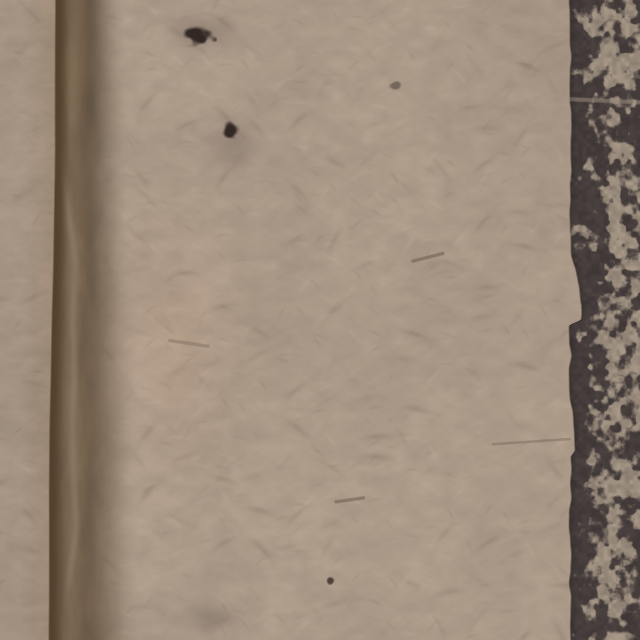
This texture is drawn by a WebGL 2 fragment shader. Its source:

```glsl
#version 300 es
precision highp float;
// Aged paper leaf between a shadowed book gutter and a mottled dark cover edge.
uniform vec2 u_resolution;
out vec4 fragColor;

const vec3 PAPER = vec3(0.672, 0.602, 0.535);
const vec3 GUTTER = vec3(0.405, 0.340, 0.268);
const vec3 FOLD_BROWN = vec3(0.315, 0.235, 0.160);
const vec3 COVER_DARK = vec3(0.270, 0.238, 0.232);
const vec3 COVER_LIGHT = vec3(0.600, 0.545, 0.485);
const vec3 INK = vec3(0.150, 0.115, 0.105);
const vec3 FIBRE = vec3(0.440, 0.370, 0.315);

float hash(vec2 p) {
  return fract(sin(dot(p, vec2(127.1, 311.7))) * 43758.5453);
}

float noise(vec2 p) {
  vec2 i = floor(p), f = fract(p);
  f = f * f * (3.0 - 2.0 * f);
  return mix(mix(hash(i), hash(i + vec2(1, 0)), f.x),
             mix(hash(i + vec2(0, 1)), hash(i + vec2(1, 1)), f.x), f.y);
}

float fbm(vec2 p) {
  float sum = 0.0, amp = 0.533;
  for (int i = 0; i < 4; i++) {
    sum += amp * noise(p);
    p = p * 2.03 + 17.3;
    amp *= 0.5;
  }
  return sum;
}

// Rough-edged elliptical spot
float spot(vec2 p, vec2 centre, vec2 radius, float rough) {
  float d = length((p - centre) / radius) + rough * (noise(p * 95.0) - 0.5);
  return 1.0 - smoothstep(0.55, 1.25, d);
}

// Soft round stain
float stain(vec2 p, vec2 centre, vec2 radius) {
  vec2 q = (p - centre) / radius;
  return exp(-dot(q, q));
}

// Thin stroke from a to b
float stroke(vec2 p, vec2 a, vec2 b, float width) {
  vec2 ab = b - a;
  float t = clamp(dot(p - a, ab) / dot(ab, ab), 0.0, 1.0);
  return 1.0 - smoothstep(0.3 * width, width, length(p - a - ab * t));
}

// Short curved fibres, one per grid cell
float fibres(vec2 p, float scale, float seed) {
  vec2 g = p * scale, cell = floor(g);
  float sum = 0.0;
  for (int k = 0; k < 9; k++) {
    vec2 c = cell + vec2(k % 3 - 1, k / 3 - 1);
    float r = hash(c + seed), angle = (hash(c + seed + 5.0) - 0.5) * 2.2;
    vec2 q = g - c - vec2(r, hash(c + seed + 9.0));
    q = mat2(cos(angle), -sin(angle), sin(angle), cos(angle)) * q;
    q.y += 0.5 * (r - 0.5) * q.x * q.x;
    sum += r * r * exp(-q.x * q.x * 9.0 - q.y * q.y * 180.0);
  }
  return min(sum, 1.0);
}

vec3 paper(vec2 p) {
  vec3 c = PAPER * (1.0 + 0.07 * (fbm(p * 9.0) - 0.5));
  c *= 1.0 + 0.10 * (fbm(p * vec2(40.0, 60.0)) - 0.5);
  c = mix(c, FIBRE, 0.24 * fibres(p, 17.0, 3.0) + 0.15 * fibres(p, 34.0, 21.0));
  c += 0.025 * fibres(p, 25.0, 40.0);
  c *= 1.0 - 0.04 * smoothstep(0.55, 0.9, p.x) * smoothstep(0.3, 0.9, p.y);
  return c + vec3(0.022, 0.008, -0.002) * stain(p, vec2(0.27, 0.47), vec2(0.09, 0.16));
}

vec3 marks(vec3 c, vec2 p) {
  float grey = stain(p, vec2(0.365, 0.775), vec2(0.035, 0.035))
             + stain(p, vec2(0.33, 0.035), vec2(0.05, 0.02));
  c = mix(c, vec3(0.46, 0.41, 0.37), 0.38 * grey);
  c = mix(c, COVER_DARK, 0.25 * stain(p, vec2(0.32, 0.949), vec2(0.04, 0.02)));
  float ink = spot(p, vec2(0.309, 0.948), vec2(0.025, 0.014), 1.1);
  ink = max(ink, spot(p, vec2(0.361, 0.797), vec2(0.013, 0.012), 0.6));
  ink = max(ink, 0.8 * spot(p, vec2(0.516, 0.093), vec2(0.006), 0.5));
  ink = max(ink, 0.45 * spot(p, vec2(0.617, 0.866), vec2(0.010, 0.006), 0.6));
  c = mix(c, INK, 0.9 * ink);
  float scratch = stroke(p, vec2(0.645, 0.592), vec2(0.692, 0.604), 0.004);
  scratch += stroke(p, vec2(0.525, 0.216), vec2(0.568, 0.222), 0.004);
  scratch += 0.6 * stroke(p, vec2(0.265, 0.468), vec2(0.325, 0.459), 0.004);
  scratch += 0.7 * stroke(p, vec2(0.77, 0.306), vec2(0.89, 0.314), 0.003);
  return mix(c, FIBRE, 0.6 * min(scratch, 1.0));
}

// Cover: solid dark beside the leaf, worn pale patches further out
vec3 cover(vec2 p, float leafEdge) {
  float wear = fbm(p * vec2(52.0, 42.0)) + 0.35 * (noise(p * 115.0) - 0.5);
  wear += 0.17 * stain(p, vec2(0.962, p.y), vec2(0.027, 1.0)) - 0.05;
  wear -= 0.16 * (1.0 - smoothstep(0.015, 0.05, p.x - leafEdge));
  wear += 0.15 * stain(p, vec2(0.92, 0.97), vec2(0.02, 0.025));
  vec3 c = mix(COVER_DARK, COVER_LIGHT, smoothstep(0.43, 0.66, wear));
  c *= 0.9 + 0.2 * noise(p * 150.0);
  return mix(c, COVER_LIGHT, 0.55 * stroke(p, vec2(0.89, 0.845), vec2(1.0, 0.84), 0.005));
}

void main() {
  vec2 p = gl_FragCoord.xy / u_resolution;
  float soft = 1.2 / u_resolution.x;
  vec3 c = marks(paper(p), p);

  // Gutter shadow, spreading wider toward the bottom
  float wobble = 0.008 * (noise(vec2(p.y * 12.0, 4.0)) - 0.5);
  float shade = 1.0 - smoothstep(0.125, mix(0.225, 0.195, p.y), p.x + wobble);
  vec3 gutter = GUTTER * (0.93 + 0.18 * fbm(p * vec2(70.0, 18.0)));
  gutter *= 1.0 + 0.16 * stain(p, vec2(0.115, p.y), vec2(0.018, 1.0));
  gutter *= 1.0 - 0.13 * stain(p, vec2(0.148, 1.0), vec2(0.018, 0.35));
  c = mix(c, gutter, shade);

  // Pale crease inside the gutter
  float creaseX = 0.117 - 0.022 * smoothstep(0.58, 0.78, p.y) - 0.014 * (1.0 - smoothstep(0.05, 0.2, p.y));
  float crease = stain(p, vec2(creaseX + wobble, p.y), vec2(0.006, 1.0));
  crease *= smoothstep(0.02, 0.12, p.y) * (1.0 - smoothstep(0.68, 0.8, p.y));
  c = mix(c, vec3(0.56, 0.485, 0.405), 0.6 * crease);

  // Left leaf with its brown fold shadow
  float foldX = 0.0765 + 0.010 * smoothstep(0.15, 0.85, p.y) + 0.15 * wobble;
  float foldShadow = 1.0 - smoothstep(0.004, 0.026, p.x - foldX);
  c = mix(c, FOLD_BROWN, 0.85 * foldShadow);
  vec3 leftLeaf = paper(p + 3.0) * mix(vec3(0.96, 0.94, 0.91), vec3(1.0), smoothstep(0.0, 0.05, foldX - p.x));
  c = mix(leftLeaf, c, smoothstep(foldX - soft, foldX + soft, p.x));

  // Right leaf edge with a torn bulge
  float leafEdge = 0.891 + 0.004 * (noise(vec2(p.y * 45.0, 8.0)) - 0.5);
  leafEdge += 0.018 * smoothstep(0.625, 0.52, p.y) * smoothstep(0.490, 0.502, p.y);
  leafEdge += 0.007 * smoothstep(0.40, 0.31, p.y) * smoothstep(0.285, 0.298, p.y);
  vec3 outside = cover(p, leafEdge) * (0.85 + 0.15 * smoothstep(0.0, 0.012, p.x - leafEdge));
  c = mix(c, outside, smoothstep(leafEdge - soft, leafEdge + soft, p.x));
  fragColor = vec4(c, 1.0);
}
```
